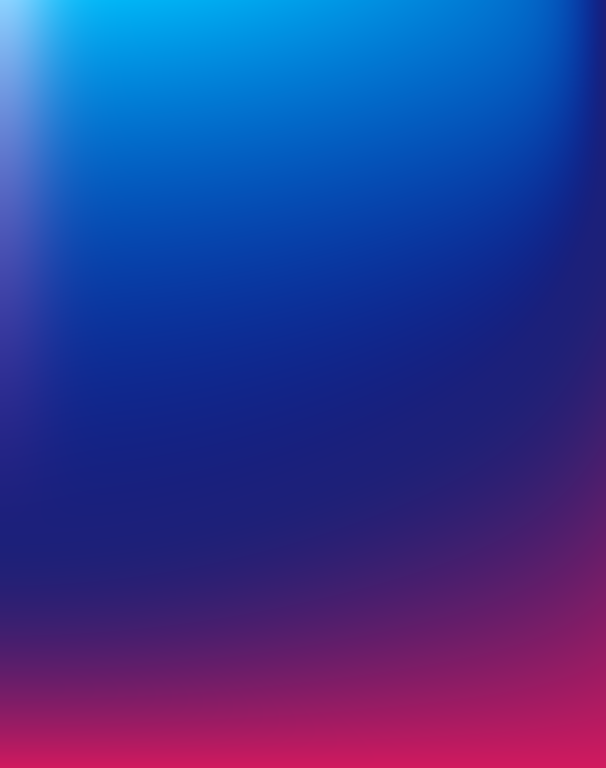
Give the GLSL for this background, as a Shadertoy shader.

```glsl
// A smooth mesh-style gradient: sky blue at the upper left, crimson below.
// A bent navy ridge divides the canvas; each side fades away from it by
// its relative distance, and a pale violet glow lies along the left edge.

// Depth of the navy ridge below the top, bending up towards the right.
float ridgeDepth(float x) {
    return 0.70 - 0.30 * x * x - 0.15 * pow(x, 12.0);
}

// Blue side: 0 on the ridge, 1 at the brightest top corner.
vec3 skyColor(float height, float x) {
    float light = height - 0.35 * x * x * height * height * height;
    light *= 1.0 - pow(x, 25.0);
    vec3 sky = vec3(0.11 * (1.0 - light) * (1.0 - light),
                    0.125 + 0.60 * pow(light, 2.2),
                    0.48 + 0.49 * pow(light, 1.4));

    // Pale glow hugging the left edge.
    float glow = exp(-x * x / 0.0081);
    return sky + glow * vec3(0.55 * pow(height, 1.2),
                             0.10 * pow(height, 1.5),
                             0.03 * height);
}

// Warm side: 0 on the ridge, 1 at the bottom edge.
vec3 emberColor(float depth) {
    float heat = pow(depth, 1.8);
    return mix(vec3(0.11, 0.125, 0.48), vec3(0.82, 0.10, 0.37),
               vec3(heat, heat, depth));
}

void mainImage(out vec4 fragColor, in vec2 fragCoord) {
    vec2 uv = fragCoord / iResolution.xy;
    float top = 1.0 - uv.y;
    float ridge = ridgeDepth(uv.x);

    // Relative distances above and below the ridge.
    float height = clamp((ridge - top) / ridge, 0.0, 1.0);
    float depth = clamp((top - ridge) / (1.0 - ridge), 0.0, 1.0);

    vec3 color = top < ridge ? skyColor(height, uv.x) : emberColor(depth);
    fragColor = vec4(clamp(color, 0.0, 1.0), 1.0);
}
```
